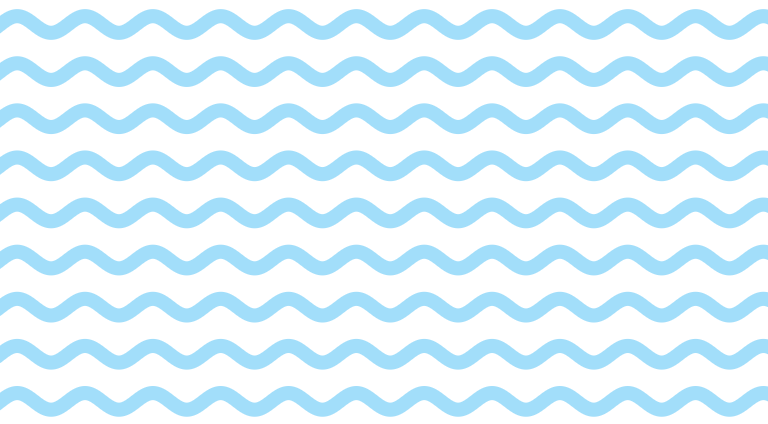
Reproduce this pattern procedurally as a Shadertoy shader.

```glsl
#define ROWS 9.0
#define WAVELENGTH 0.16
#define AMPLITUDE 0.0196
#define LINE_WIDTH 0.0333
#define CREST_X 0.0405
#define ROW_SHIFT -0.0022
#define WAVE_COLOR vec3(0.637, 0.871, 0.982)
#define PAPER_COLOR vec3(1.0)

const float TAU = 6.2831853;

// Distance to a cosine wave, refining the nearest point by Gauss-Newton steps
float waveDistance(vec2 p) {
    float k = TAU / WAVELENGTH;
    float t = p.x;
    for (int i = 0; i < 10; i++) {
        float height = AMPLITUDE * cos(k * t);
        float slope = -AMPLITUDE * k * sin(k * t);
        t -= (t - p.x + (height - p.y) * slope) / (1.0 + slope * slope);
    }
    return length(p - vec2(t, AMPLITUDE * cos(k * t)));
}

void mainImage(out vec4 fragColor, in vec2 fragCoord) {
    // Canvas height is one unit
    float pixel = 1.0 / iResolution.y;
    vec2 p = fragCoord * pixel - vec2(CREST_X, ROW_SHIFT);

    // Fold into one row, centred on its wave
    p.y = (fract(p.y * ROWS) - 0.5) / ROWS;

    // Stroke with a one-pixel soft edge
    float edge = waveDistance(p) - 0.5 * LINE_WIDTH;
    float coverage = clamp(0.5 - edge / pixel, 0.0, 1.0);
    fragColor = vec4(mix(PAPER_COLOR, WAVE_COLOR, coverage), 1.0);
}
```
